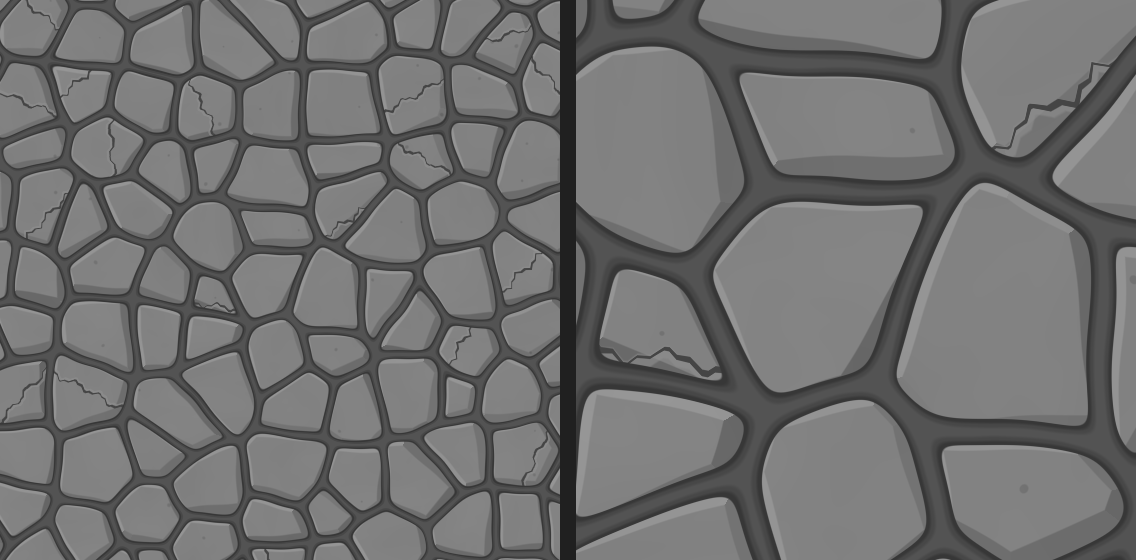
Left, the full canvas; right, a detail of the centre.
Reproduce this texture procedurally as a WebGL 1 fragment shader.

```glsl
precision highp float;
// Grey flagstones set in dark mortar: a weighted Voronoi diagram whose rounded
// cells are the stones. Each cell side carries a slanted chipped facet, lit from
// the upper left; a few stones are cracked, and layered sines mottle the surface.
uniform vec2 u_resolution;

const float CELLS = 9.0;      // stones across the canvas
const float HALF_GAP = 0.068; // half the mortar width, in cells

float hash(vec2 p) {
  return fract(sin(dot(p, vec2(127.1, 311.7))) * 43758.545);
}

vec2 hash2(vec2 p) {
  return vec2(hash(p), hash(p + 41.3));
}

// Layered, mutually bent sines, roughly -1 to 1
float mottle(vec2 p) {
  float sum = 0.0, amp = 0.5;
  for (int i = 0; i < 4; i++) {
    p = mat2(0.8, 0.6, -0.6, 0.8) * p * 1.7 + 1.3;
    p += 0.6 * sin(p.yx * 0.8);
    sum += amp * sin(p.x) * sin(p.y);
    amp *= 0.6;
  }
  return sum;
}

// Stone centre, jittered inside its grid cell
vec2 site(vec2 cell) {
  return cell + 0.5 + 0.8 * (hash2(cell) - 0.5);
}

// Squared distance less a random weight, so that stones differ in size
float power(vec2 p, vec2 cell) {
  vec2 r = p - site(cell);
  return dot(r, r) - 0.17 * hash(cell + 7.7);
}

// Angular zigzag from -0.5 to 0.5
float zigzag(float x) {
  return abs(fract(x) - 0.5) * 2.0 - 0.5;
}

void main() {
  vec2 p = gl_FragCoord.xy / u_resolution.y * CELLS;
  float aa = CELLS / u_resolution.y;
  float grain = mottle(p * 1.4);
  p += 0.012 * sin(p.yx * 7.0 + 2.0 * sin(p * 3.1)); // hand-cut edges

  // Owning stone
  vec2 home = floor(p), stone = home;
  float best = 1e3;
  for (int j = -2; j <= 2; j++) {
    for (int i = -2; i <= 2; i++) {
      vec2 cell = home + vec2(i, j);
      float w = power(p, cell);
      if (w < best) { best = w; stone = cell; }
    }
  }

  // Rounded distance to the cell border, and the nearest slanted facet
  vec2 centre = site(stone);
  float edgeSum = 0.0, facet = 1e3, facetLit = 0.0, facetSeed = 0.0;
  for (int j = -2; j <= 2; j++) {
    for (int i = -2; i <= 2; i++) {
      if (i == 0 && j == 0) continue;
      vec2 cell = stone + vec2(i, j);
      vec2 r = site(cell) - centre;
      float len = max(length(r), 0.01);
      vec2 n = r / len;
      float d = (power(p, cell) - best) / (2.0 * len);
      edgeSum += exp(-24.0 * d);

      float seed = hash(stone + cell * 1.73);
      float lit = smoothstep(-0.15, 0.2, dot(n, vec2(-0.75, 0.66)));
      float along = dot(p - centre, vec2(-n.y, n.x));
      float inset = seed * mix(0.12, 0.06, lit);
      float slant = (fract(seed * 17.0) - 0.5) * mix(0.4, 0.12, lit);
      float f = d - HALF_GAP - inset - slant * along;
      if (f < facet) { facet = f; facetLit = lit; facetSeed = seed; }
    }
  }
  float edge = -log(edgeSum) / 24.0;

  // Stone top with facets
  float top = 0.51 + 0.012 * grain + 0.01 * (hash(stone + 3.1) - 0.5);
  float chip = mix(mix(0.40, 0.455, fract(facetSeed * 7.0)), 0.58, facetLit);
  float tone = mix(top, chip + 0.01 * grain, smoothstep(aa, -aa, facet));

  // Sparse pits
  vec2 pitCell = floor(p * 1.6);
  vec2 pitAt = (pitCell + 0.2 + 0.6 * hash2(pitCell + 19.0)) / 1.6;
  float pitSize = 0.01 + 0.02 * hash(pitCell + 5.0);
  float pit = smoothstep(pitSize + aa, pitSize - aa, length(p - pitAt));
  tone -= 0.06 * pit * step(0.7, hash(pitCell + 23.0));

  // Cracks, each with a pale lip on one side
  float turn = 6.283 * hash(stone + 11.0);
  vec2 across = vec2(cos(turn), sin(turn));
  vec2 q = p - centre;
  float run = dot(q, vec2(-across.y, across.x));
  float gap = dot(q, across) - 0.3 * (hash(stone + 13.0) - 0.3)
            + 0.10 * zigzag(run * 2.3 + turn) + 0.03 * zigzag(run * 7.1);
  float cracked = step(0.84, hash(stone + 29.0));
  float crackWidth = 0.012 + 0.006 * sin(run * 9.0 + turn);
  float lip = smoothstep(0.045, 0.025, abs(gap - 0.02));
  tone = mix(tone, 0.56, 0.6 * cracked * lip);
  float crack = smoothstep(crackWidth + aa, crackWidth - 0.5 * aa, abs(gap));
  tone = mix(tone, 0.27, cracked * crack);

  // Mortar, darkening into an outline around each stone
  float worn = edge + 0.018 * grain;
  float mortar = mix(0.325, 0.28, smoothstep(0.012, 0.032, worn));
  mortar = mix(mortar, 0.215, smoothstep(0.036, 0.056, edge + 0.01 * grain));
  tone = mix(mortar, tone, smoothstep(-0.7 * aa, 0.7 * aa, edge - HALF_GAP));

  gl_FragColor = vec4(vec3(tone), 1.0);
}
```
